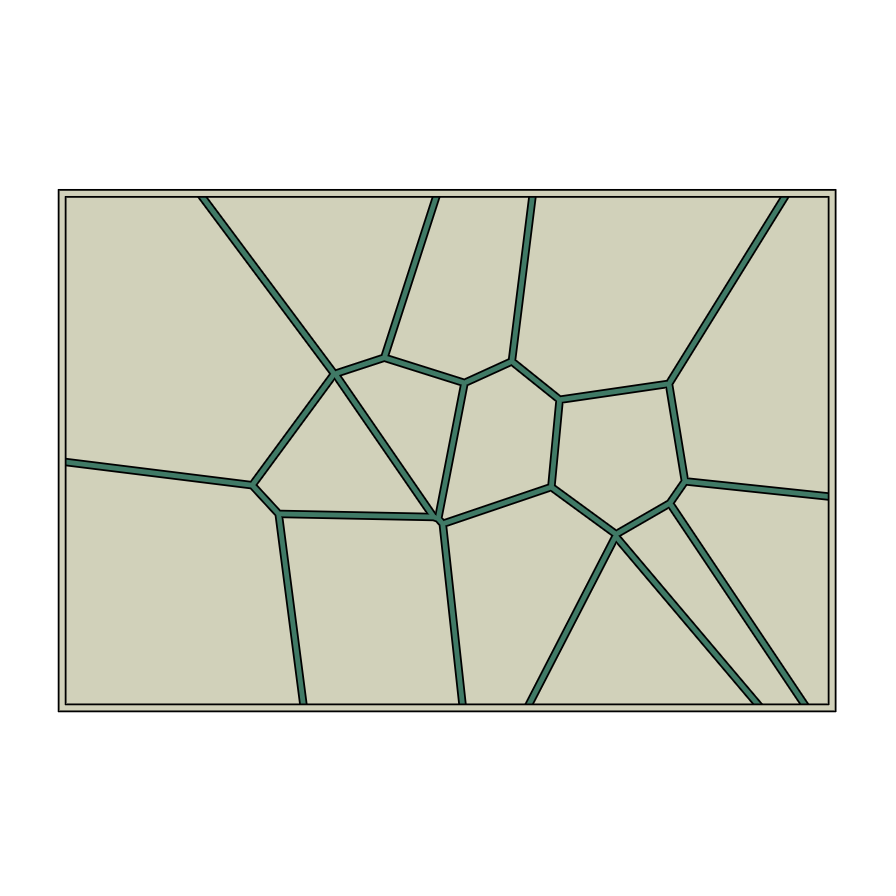
This pattern is drawn by a WebGL 2 fragment shader. Its source:

```glsl
#version 300 es
precision highp float;

#define SITE_COUNT 15
#define SITE_FOCUS vec2(0.55, 0.46)
#define SITE_SPREAD vec2(0.34, 0.24)
#define SITE_JITTER 0.12
#define FRAME_CENTER vec2(0.49902, 0.49707)
#define FRAME_HALF vec2(0.43359, 0.29102)
#define FRAME_INSET 0.0078125
#define LINE_WIDTH 0.002
#define BAND_HALF 0.0027

uniform vec2 u_resolution;
out vec4 fragColor;

const vec3 WHITE = vec3(1.0);
const vec3 STONE = vec3(0.82, 0.82, 0.73);
const vec3 GREEN = vec3(0.25, 0.48, 0.40);
const vec3 INK = vec3(0.0);
const float GOLDEN_ANGLE = 2.39996;

// Integer hash: two values in 0..1 per index
vec2 hash2(int index) {
    uvec2 v = uvec2(index, index + 57) * 1664525u + 1013904223u;
    v.x += v.y * 1664525u;
    v.y += v.x * 1664525u;
    v ^= v >> 16u;
    v.x += v.y * 1664525u;
    v.y += v.x * 1664525u;
    v ^= v >> 16u;
    return vec2(v & 65535u) / 65535.0;
}

// Cell sites: a jittered sunflower spiral, stretched to the frame
vec2 cellSite(int index) {
    float angle = float(index) * GOLDEN_ANGLE;
    float radius = sqrt((float(index) + 0.5) / float(SITE_COUNT));
    vec2 spiral = radius * vec2(cos(angle), sin(angle));
    return SITE_FOCUS + SITE_SPREAD * spiral + SITE_JITTER * (hash2(index) - 0.5);
}

// Distance to the nearest border between Voronoi cells
float cellBorder(vec2 p) {
    int nearest = 0;
    float best = 1e9;
    for (int i = 0; i < SITE_COUNT; i++) {
        vec2 offset = cellSite(i) - p;
        float squared = dot(offset, offset);
        if (squared < best) {
            best = squared;
            nearest = i;
        }
    }
    vec2 home = cellSite(nearest);
    float border = 1e9;
    for (int i = 0; i < SITE_COUNT; i++) {
        if (i == nearest) continue;
        vec2 other = cellSite(i);
        border = min(border, dot(0.5 * (home + other) - p, normalize(other - home)));
    }
    return border;
}

// Signed distance to a box, negative inside
float boxDistance(vec2 p, vec2 halfSize) {
    vec2 d = abs(p) - halfSize;
    return length(max(d, 0.0)) + min(max(d.x, d.y), 0.0);
}

// Pixel coverage of the region where the distance is negative
float coverage(float dist, float pixel) {
    return clamp(0.5 - dist / pixel, 0.0, 1.0);
}

void main() {
    float pixel = 1.0 / min(u_resolution.x, u_resolution.y);
    vec2 p = (gl_FragCoord.xy - 0.5 * u_resolution) * pixel + 0.5;

    float outer = boxDistance(p - FRAME_CENTER, FRAME_HALF);
    float inner = boxDistance(p - FRAME_CENTER, FRAME_HALF - FRAME_INSET);
    float border = cellBorder(p);

    // Green bands with ink outlines between the cells
    vec3 panel = mix(STONE, INK, coverage(border - BAND_HALF - LINE_WIDTH, pixel));
    panel = mix(panel, GREEN, coverage(border - BAND_HALF, pixel));

    // Panel clipped to the inner frame, then the two frame lines
    vec3 color = mix(WHITE, STONE, coverage(outer, pixel));
    color = mix(color, panel, coverage(inner, pixel));
    float frameLine = min(abs(outer), abs(inner)) - 0.5 * LINE_WIDTH;
    color = mix(color, INK, coverage(frameLine, pixel));

    fragColor = vec4(color, 1.0);
}
```
